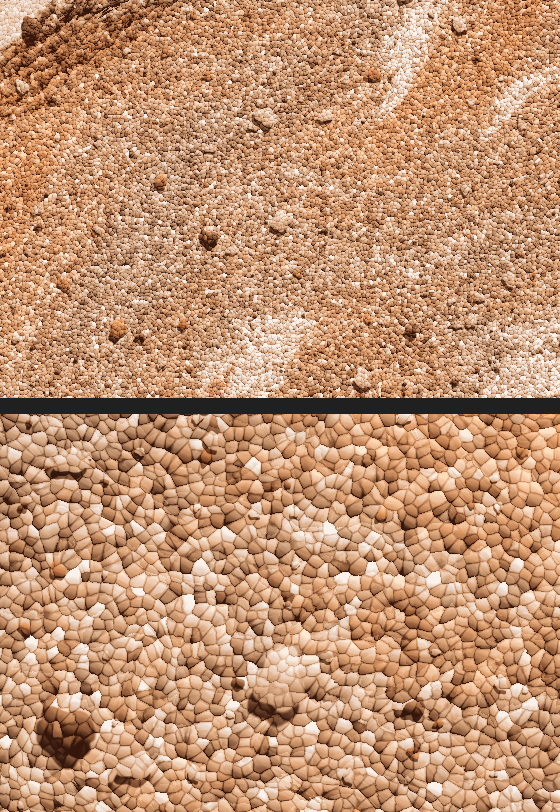
Top: the whole. Bottom: its middle third, enlarged.
This texture is drawn by a Shadertoy shader. Its source:

```glsl
// Sunlit slope of ochre gravel: cellular grains and lumps set a tone and a rust
// amount, stones with cast shadows are scattered on top, and a colour ramp turns
// the tone into earth colours. A ridged brown bank fills the upper left.

#define GRAIN_SCALE 105.0
#define LUMP_SCALE 42.0
#define BASE_TONE 0.70
#define GRAIN_CONTRAST 0.42
#define RELIEF 0.42
#define CREVICE_DEPTH 0.30
#define WHITE_GRAINS 0.13
#define STONE_SHARE 0.15
#define SLOPE_ANGLE 0.62
#define LIGHT vec2(0.36, 0.93)

struct Cell { vec3 id; vec2 offset; float gap; };

vec3 hash3(vec2 p) {
    vec3 q = fract(p.xyx * vec3(0.1031, 0.1030, 0.0973));
    q += dot(q, q.yxz + 33.33);
    return fract((q.xxy + q.yzz) * q.zyx);
}

mat2 rotation(float a) {
    return mat2(cos(a), -sin(a), sin(a), cos(a));
}

// Nearest cell: its random id, the offset from its centre, the gap to its edge
Cell cellular(vec2 p) {
    Cell best = Cell(vec3(0.0), vec2(0.0), 0.0);
    float nearest = 9.0, second = 9.0;
    for (int y = -1; y <= 1; y++)
    for (int x = -1; x <= 1; x++) {
        vec2 corner = floor(p) + vec2(x, y);
        vec2 offset = p - corner - hash3(corner + 17.0).xy;
        float d = length(offset);
        if (d < nearest) {
            second = nearest;
            nearest = d;
            best.id = hash3(corner + 53.0);
            best.offset = offset;
        } else second = min(second, d);
    }
    best.gap = second - nearest;
    return best;
}

// Warped, rotated sines for broad irregular variation, about -1 to 1
float layeredSines(vec2 p) {
    float sum = 0.0, amplitude = 0.5;
    for (int i = 0; i < 6; i++) {
        p += 0.7 * sin(p.yx * 1.3 + float(i) * 2.1);
        sum += amplitude * sin(p.x + 1.3 * sin(p.y));
        p = rotation(1.1) * p * 1.75 + 3.7;
        amplitude *= 0.66;
    }
    return sum;
}

// Angular blob, negative inside
float stoneDistance(vec2 v, float radius, vec3 id) {
    v = rotation(id.y * 6.28) * v * vec2(0.9, 1.25);
    float a = atan(v.y, v.x);
    float wobble = 0.13 * sin(3.0 * a + id.z * 40.0) + 0.08 * sin(5.0 * a + id.x * 30.0);
    return length(v) - radius * (1.0 + wobble);
}

// Surface is (tone, rust); shadows fall opposite to the light
void scatterStones(inout vec2 surface, vec2 p, float scale, float share, float rough) {
    vec2 q = p * scale;
    for (int y = -1; y <= 1; y++)
    for (int x = -1; x <= 1; x++) {
        vec2 corner = floor(q) + vec2(x, y);
        vec3 place = hash3(corner + scale * 3.0);
        if (place.z > share) continue;
        vec3 id = hash3(corner + scale * 3.0 + 71.0);
        vec2 v = q - corner - 0.25 - 0.5 * place.xy;
        float radius = mix(0.12, 0.25, id.x * id.x);
        float edge = max(0.07 * radius, 0.7 * scale / iResolution.y);
        float shadow = stoneDistance(v + LIGHT * radius * 0.55, radius, id);
        surface.x = mix(surface.x, 0.10 + 0.3 * rough, 0.85 * smoothstep(edge, -edge, shadow));
        // Pale, rusty or dark plum stone
        vec2 kind = id.z < 0.5 ? vec2(0.82, 0.12) : id.z < 0.83 ? vec2(0.58, 1.0) : vec2(0.30, 0.5);
        kind.x += 0.24 * dot(v / radius, LIGHT) + 0.7 * rough;
        surface = mix(surface, kind, smoothstep(edge, -edge, stoneDistance(v, radius, id)));
    }
}

vec3 earthRamp(float tone) {
    vec3 c = mix(vec3(0.20, 0.09, 0.05), vec3(0.56, 0.38, 0.26), smoothstep(0.02, 0.36, tone));
    c = mix(c, vec3(0.75, 0.57, 0.43), smoothstep(0.34, 0.56, tone));
    c = mix(c, vec3(0.87, 0.70, 0.56), smoothstep(0.54, 0.76, tone));
    c = mix(c, vec3(0.92, 0.83, 0.77), smoothstep(0.74, 0.92, tone));
    return mix(c, vec3(0.98, 0.95, 0.92), smoothstep(0.92, 1.15, tone));
}

void mainImage(out vec4 fragColor, in vec2 fragCoord) {
    vec2 p = fragCoord / iResolution.y;
    vec2 along = rotation(SLOPE_ANGLE) * p;
    float broad = layeredSines(along * vec2(4.0, 8.0) + 1.3);
    float stain = layeredSines(along * vec2(3.0, 6.0) + 21.0);
    float fray = layeredSines(p * 19.0 + 8.0);

    // Grains and lumps
    Cell grain = cellular(p * GRAIN_SCALE + 0.4 * fray);
    Cell lump = cellular(p * LUMP_SCALE + 0.5 * fray);
    float rough = GRAIN_CONTRAST * (grain.id.x - 0.5) + RELIEF * dot(grain.offset, LIGHT)
                - CREVICE_DEPTH * (1.0 - smoothstep(0.0, 0.26, grain.gap));
    float lumpShade = 0.16 * dot(lump.offset, LIGHT) + 0.10 * (lump.id.x - 0.5);
    float white = smoothstep(-0.02, 0.02, grain.id.y - 1.0 + WHITE_GRAINS);
    vec2 surface = vec2(BASE_TONE + rough + lumpShade + 0.07 * broad + 0.2 * white,
                        0.42 + 0.5 * stain + 0.35 * (grain.id.z - 0.5) - 0.4 * white);

    // Chalky patches, more frequent toward the lower right
    float chalk = smoothstep(0.62, 1.0, broad - 0.5 * stain + 0.25 * fray + 0.2 * (p.x - p.y));
    surface += chalk * vec2(0.17, -0.5);

    // Ridged bank with a chalk corner
    float height = dot(p - vec2(0.0, 0.614), vec2(-0.586, 0.81)) + 0.025 * fray;
    float bank = smoothstep(0.0, 0.07, height);
    Cell ridge = cellular(along * vec2(17.0, 36.0) + 0.6 * fray);
    float ridgeShade = 0.5 * dot(ridge.offset, LIGHT) - 0.22 * (1.0 - smoothstep(0.0, 0.2, ridge.gap));
    surface += bank * vec2(ridgeShade - 0.15 - 0.35 * rough, 0.3);
    float corner = smoothstep(0.20, 0.225, height);
    surface = mix(surface, vec2(0.95 + 0.6 * rough, 0.0), corner);

    // Stones from pebbles up to cobbles
    float scale = 40.0;
    for (int i = 0; i < 3; i++) {
        scatterStones(surface, p, scale, STONE_SHARE, rough);
        scale *= 0.45;
    }

    vec3 rustTint = mix(vec3(1.0), vec3(1.04, 0.88, 0.70), clamp(surface.y, 0.0, 1.1));
    fragColor = vec4(clamp(earthRamp(surface.x) * rustTint, 0.0, 1.0), 1.0);
}
```
